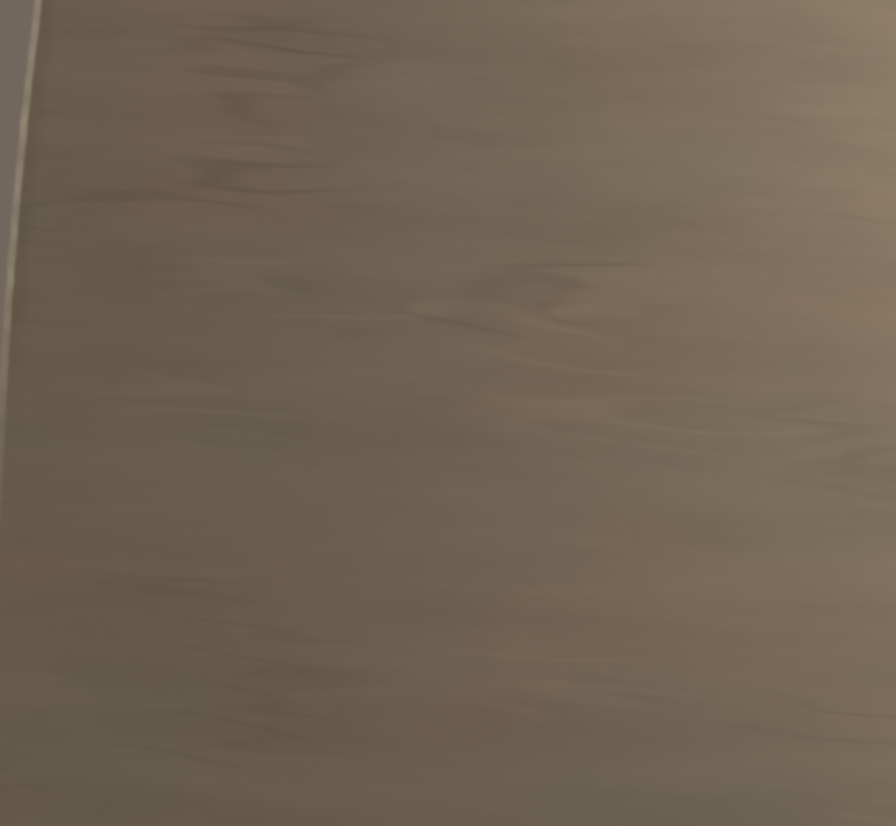
Reproduce this texture procedurally as a Shadertoy shader.

```glsl
// Brown stone tile in dim light: a soft glow from the upper right, faint
// near-horizontal grain built from stretched gradient noise, and a pale
// curved grout joint that fades out down the left edge.

const vec3 SHADE_BROWN = vec3(0.393, 0.347, 0.292);
const vec3 LIT_BROWN   = vec3(0.550, 0.483, 0.405);
const vec3 NEXT_TILE   = vec3(0.445, 0.405, 0.365);
const vec3 GROUT       = vec3(0.575, 0.530, 0.455);
const vec3 WARM_SHIFT  = vec3(0.016, -0.006, -0.004);
const float GRAIN_SLOPE = 0.055;

vec2 gradientAt(vec2 cell) {
    vec3 h = fract(vec3(cell.xyx) * vec3(0.1031, 0.1030, 0.0973));
    h += dot(h, h.yzx + 33.33);
    float angle = 6.2832 * fract((h.x + h.y) * h.z);
    return vec2(cos(angle), sin(angle));
}

// Gradient noise, roughly -0.7 to 0.7
float gradientNoise(vec2 p) {
    vec2 cell = floor(p);
    vec2 f = p - cell;
    vec2 w = f * f * f * (f * (f * 6.0 - 15.0) + 10.0);
    vec2 e = vec2(1.0, 0.0);
    float a = dot(gradientAt(cell), f);
    float b = dot(gradientAt(cell + e.xy), f - e.xy);
    float c = dot(gradientAt(cell + e.yx), f - e.yx);
    float d = dot(gradientAt(cell + e.xx), f - e.xx);
    return mix(mix(a, b, w.x), mix(c, d, w.x), w.y);
}

float fbm(vec2 p, int octaves) {
    float sum = 0.0;
    float amplitude = 0.6;
    for (int i = 0; i < octaves; i++) {
        sum += amplitude * gradientNoise(p);
        p = p * 2.03 + vec2(17.3, 9.1);
        amplitude *= 0.5;
    }
    return sum;
}

// Thin broken streaks along the zero line of stretched noise
float veins(vec2 p, vec2 frequency, float width, float seed) {
    float ridge = abs(fbm(p * frequency + seed, 2));
    float patches = smoothstep(0.08, 0.42, gradientNoise(p * vec2(2.6, 9.0) + seed * 1.7));
    return (1.0 - smoothstep(0.0, width, ridge)) * patches;
}

// Glow strength, strongest at the upper right
float glow(vec2 uv) {
    return pow(uv.x, 1.8) * mix(0.45, 1.0, uv.y) + 0.09 * uv.y;
}

vec3 stone(vec2 uv, vec2 p) {
    // Grain coordinates tilt down to the right and wander a little
    vec2 g = vec2(p.x, p.y + GRAIN_SLOPE * p.x);
    g.y += 0.012 * gradientNoise(p * vec2(3.0, 4.0) + 5.0);

    float clouds = fbm(g * vec2(1.8, 4.5) + 3.0, 3);
    float bands  = fbm(g * vec2(1.6, 15.0) + 21.0, 3);
    float fine   = fbm(g * vec2(7.0, 55.0) + 40.0, 2);
    float upper  = mix(0.6, 1.15, smoothstep(0.25, 0.85, uv.y));

    vec3 color = mix(SHADE_BROWN, LIT_BROWN, glow(uv));
    color *= 1.0 + 0.045 * clouds + 0.070 * bands + 0.028 * fine * upper;
    color += WARM_SHIFT * 1.7 * fbm(g * vec2(2.2, 5.0) + 60.0, 2);

    float light = veins(g, vec2(2.2, 17.0), 0.085, 11.0);
    float dark  = veins(g, vec2(3.0, 24.0), 0.110, 31.0);
    return color * (1.0 + upper * (0.050 * light - 0.060 * dark));
}

// Horizontal place of the joint, as a share of the canvas width
float jointX(float y) {
    float t = y - 0.477;
    return 0.0013 + 0.041 * t + 0.074 * t * abs(t);
}

vec3 addJoint(vec3 color, vec2 uv, vec2 p) {
    float rough = 0.0016 * fbm(p * vec2(30.0, 45.0), 2);
    float d = uv.x - jointX(uv.y) + rough;
    float fade = smoothstep(0.40, 0.72, uv.y);
    float wear = 0.78 + 0.4 * gradientNoise(p * vec2(25.0, 38.0) + 8.0);

    color = mix(color, NEXT_TILE, 1.0 - smoothstep(-0.006, 0.001, d));
    float edgeShade = smoothstep(0.002, 0.008, d) * (1.0 - smoothstep(0.008, 0.028, d));
    color *= 1.0 - 0.045 * edgeShade * fade;
    float line = 1.0 - smoothstep(0.0012, 0.0068, abs(d));
    return mix(color, GROUT, line * wear * mix(0.25, 0.95, fade));
}

void mainImage(out vec4 fragColor, in vec2 fragCoord) {
    vec2 uv = fragCoord / iResolution.xy;
    vec2 p = fragCoord / iResolution.y;

    vec3 color = stone(uv, p);
    color = addJoint(color, uv, p);

    // Faint soft mottling of the surface
    color *= 1.0 + 0.010 * fbm(p * vec2(45.0, 60.0) + 90.0, 2);
    fragColor = vec4(clamp(color, 0.0, 1.0), 1.0);
}
```
